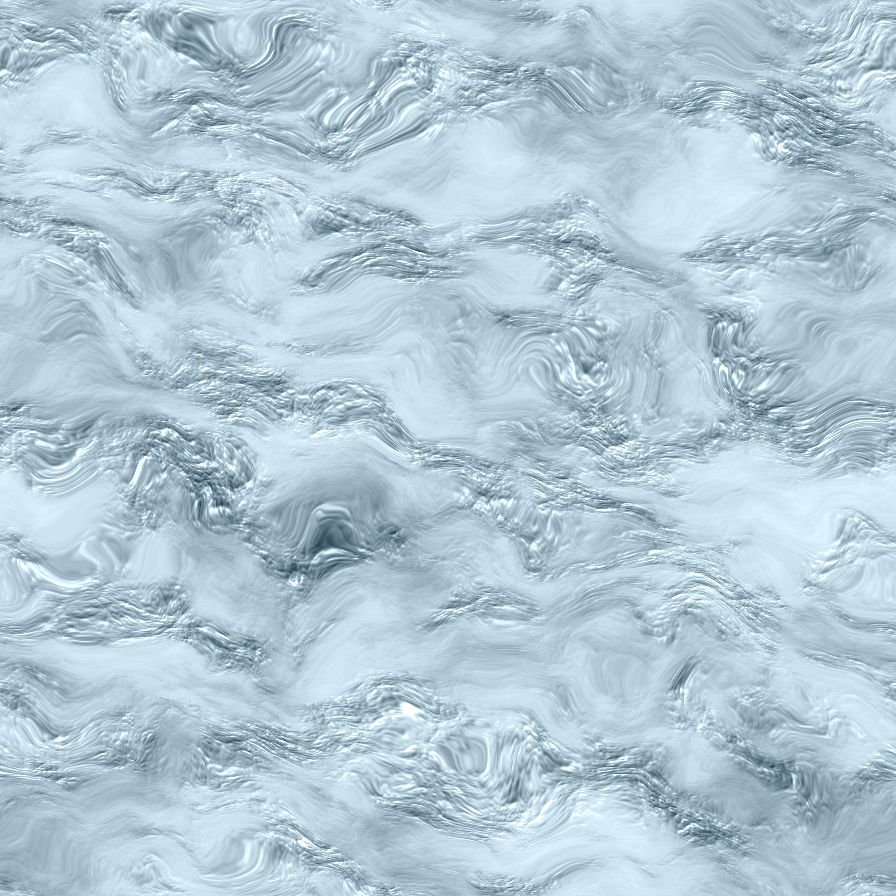
A WebGL 2 fragment shader for this texture:

```glsl
#version 300 es
precision highp float;
// Rough glacial ice: pale blue clouded sheets broken by dark, crumpled ledges.
// Wrapping gradient noise on sheared lattices builds a warped height field,
// which is lit from the upper left at a broad and at a fine scale.

#define BASE_TONE 0.70
#define CLOUD_CONTRAST 0.27
#define LEDGE_CONTRAST 0.27
#define RELIEF_CONTRAST 0.105
#define GLINT_STRENGTH 0.16
#define ROUGH_DARKENING 0.08
#define SMOOTH_RELIEF 0.17
#define WARP_AMOUNT 0.08
#define ICE_DARK vec3(0.38, 0.48, 0.53)
#define ICE_LIGHT vec3(0.79, 0.88, 0.93)

uniform vec2 u_resolution;
out vec4 fragColor;

float hash(vec2 cell, float seed) {
    return fract(sin(dot(cell + seed, vec2(127.1, 311.7))) * 43758.5453);
}

// Lattice = cells across, cells up, and whole cells of shear per tile.
vec2 wrapCell(vec2 cell, vec3 lattice) {
    float turns = floor((cell.x + 0.5) / lattice.x);
    cell -= turns * lattice.xz;
    cell.y -= lattice.y * floor((cell.y + 0.5) / lattice.y);
    return cell;
}

float cornerSlope(vec2 cell, vec2 offset, vec3 lattice, float seed) {
    float angle = 6.2831853 * hash(wrapCell(cell, lattice), seed);
    return dot(vec2(cos(angle), sin(angle)), offset);
}

float noise(vec2 p, vec3 lattice, float seed) {
    vec2 q = vec2(p.x * lattice.x, p.y * lattice.y + p.x * lattice.z);
    vec2 cell = floor(q);
    vec2 f = q - cell;
    vec2 w = f * f * f * (f * (f * 6.0 - 15.0) + 10.0);
    vec2 right = vec2(1.0, 0.0);
    vec2 up = vec2(0.0, 1.0);
    float low = mix(cornerSlope(cell, f, lattice, seed),
                    cornerSlope(cell + right, f - right, lattice, seed), w.x);
    float high = mix(cornerSlope(cell + up, f - up, lattice, seed),
                     cornerSlope(cell + 1.0, f - 1.0, lattice, seed), w.x);
    return mix(low, high, w.y);
}

float fbm(vec2 p, vec3 lattice, int octaves, float seed) {
    float sum = 0.0;
    float amplitude = 1.0;
    for (int i = 0; i < octaves; i++) {
        sum += amplitude * noise(p, lattice, seed + float(i) * 3.7);
        lattice *= 2.0;
        amplitude *= 0.5;
    }
    return sum;
}

// Sharp creases, as in crumpled foil.
float creases(vec2 p) {
    vec3 lattice = vec3(18.0, 28.0, 5.0);
    float amplitude = 1.0 / lattice.y;
    float sum = 0.0;
    for (int i = 0; i < 4; i++) {
        sum += amplitude * abs(noise(p, lattice, 41.0 + float(i) * 5.3));
        lattice *= 2.0;
        amplitude *= 0.55;
    }
    return sum;
}

float bulk(vec2 p) {
    return fbm(p, vec3(5.0, 8.0, 2.0), 4, 23.0);
}

void main() {
    vec2 p = gl_FragCoord.xy / u_resolution;

    // Warped domain
    vec3 warpLattice = vec3(4.0, 5.0, 0.0);
    vec2 q = p + WARP_AMOUNT * vec2(fbm(p, warpLattice, 3, 3.0),
                                    fbm(p, warpLattice, 3, 13.0));

    // Broad tone and ledges shaded from above
    float cloud = fbm(q, vec3(4.0, 6.0, 1.0), 5, 57.0);
    float ledge = bulk(q) - bulk(q + vec2(-0.006, 0.02));

    // Patches where the surface is broken up
    float patches = fbm(q, vec3(5.0, 9.0, 2.0), 4, 71.0);
    float rough = smoothstep(-0.25, 0.45, patches - ledge);

    // Fine relief lit from the upper left
    float reach = 0.0016;
    vec2 toLight = normalize(vec2(-0.5, 0.85));
    float facet = (creases(q) - creases(q + toLight * reach)) / reach;

    float tone = BASE_TONE + CLOUD_CONTRAST * cloud + LEDGE_CONTRAST * ledge;
    tone += RELIEF_CONTRAST * facet * mix(SMOOTH_RELIEF, 1.0, rough);
    tone -= ROUGH_DARKENING * (rough - 0.35);

    // Soft shoulder on the brightest ice, then wet glints over it
    tone = min(tone, 0.78 + 0.45 * (tone - 0.78));
    float glint = GLINT_STRENGTH * rough * smoothstep(0.9, 2.4, facet);

    float level = (tone - ICE_DARK.r) / (ICE_LIGHT.r - ICE_DARK.r);
    vec3 colour = mix(ICE_DARK, ICE_LIGHT, max(level, -0.5)) + glint;
    fragColor = vec4(clamp(colour, 0.0, 1.0), 1.0);
}
```
